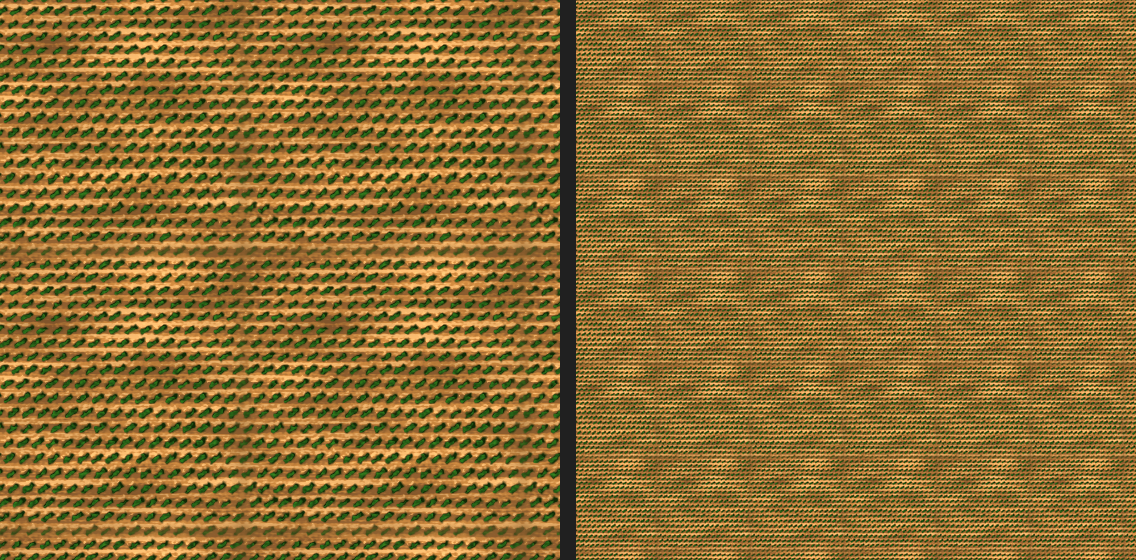
Left, the tile; right, the same tile 3 across and 3 down.
This texture is drawn by a three.js fragment shader. Its source:

```glsl
// Aerial view of a planted field: rows of slanted green bushes on streaked tan soil.
varying vec2 vUv;

#define PATCHES 2.0               // identical field patches across and down
#define COUNT vec2(19.0, 20.0)    // bushes across, rows down, per patch
#define BUSH_RADIUS 0.145
#define SHADE_RADIUS 0.17
#define SOFT 0.055                // edge softness, in row heights
#define JITTER 0.08
#define RAGGED 0.14
#define SEAM vec2(0.868, 0.105)   // worn strips inside each patch
#define SEAM_WIDTH vec2(0.030, 0.022)
#define TAU 6.2831853

const vec3 PALE = vec3(0.92, 0.69, 0.41);
const vec3 TAN = vec3(0.78, 0.52, 0.24);
const vec3 BROWN = vec3(0.58, 0.38, 0.19);
const vec3 OLIVE = vec3(0.37, 0.30, 0.13);
const vec3 GREEN = vec3(0.15, 0.38, 0.09);
const vec3 DARK = vec3(0.06, 0.16, 0.02);

vec2 hash2(vec2 p) {
  vec2 s = vec2(dot(p, vec2(127.1, 311.7)), dot(p, vec2(269.5, 183.3)));
  return fract(sin(s) * 43758.5);
}

float corner(vec2 cell, vec2 f, vec2 o, vec2 period) {
  float a = TAU * hash2(mod(cell + o, period)).x;
  return dot(vec2(cos(a), sin(a)), f - o);
}

// Gradient noise that wraps after one patch, about -0.7 to 0.7
float noise(vec2 uv, vec2 period) {
  vec2 p = uv * period, c = floor(p), f = fract(p);
  vec2 u = f * f * f * (f * (f * 6.0 - 15.0) + 10.0);
  float low = mix(corner(c, f, vec2(0.0), period), corner(c, f, vec2(1.0, 0.0), period), u.x);
  float high = mix(corner(c, f, vec2(0.0, 1.0), period), corner(c, f, vec2(1.0), period), u.x);
  return mix(low, high, u.y);
}

float segment(vec2 p, vec2 a, vec2 b) {
  vec2 d = b - a;
  return length(p - a - d * clamp(dot(p - a, d) / dot(d, d), 0.0, 1.0));
}

float fill(float d) { return 1.0 - smoothstep(-SOFT, SOFT, d); }

void main() {
  vec2 uv = fract(vUv * PATCHES);

  // Row grid with slowly varying spacing and ragged edges
  vec2 g = uv * COUNT;
  g.y += 0.2 + 0.25 * cos(TAU * (uv.y - 0.15)) + 0.06 * noise(uv, vec2(3.0, 10.0));
  float height = fract(g.y);
  vec2 rag = vec2(noise(uv, vec2(61.0, 67.0)), noise(uv + 0.37, vec2(67.0, 61.0)));
  vec2 ragged = g + RAGGED * rag;

  // Nearest bush, its shadow and the pale clods beside it
  float bush = 9.0, shade = 9.0, clod = 9.0;
  for (int j = -1; j <= 1; j++) {
    float row = floor(ragged.y) + float(j);
    float wrappedRow = mod(row, COUNT.y);
    float x = ragged.x + hash2(vec2(wrappedRow, 7.0)).x;
    for (int i = -1; i <= 1; i++) {
      float col = floor(x) + float(i);
      vec2 rnd = hash2(vec2(mod(col, COUNT.x), wrappedRow) + 3.0);
      vec2 q = vec2(x - col, ragged.y - row) - 0.5 - JITTER * (rnd - 0.5);
      q.x *= COUNT.y / COUNT.x;
      float size = mix(0.85, 1.1, rnd.y);
      vec2 foot = vec2(-0.27, -0.16) * size, tip = vec2(0.25, 0.18) * size;
      bush = min(bush, segment(q + vec2(0.02, 0.03), foot, tip * 0.65) - BUSH_RADIUS * size);
      shade = min(shade, segment(q - vec2(0.02, 0.01), foot, tip) - SHADE_RADIUS * size);
      clod = min(clod, segment(q - vec2(-0.22, 0.29), foot * 0.6, tip) - 0.13);
    }
  }

  // Soil: a lit ridge above each row, long furrow streaks and crumbs
  float streak = noise(uv, vec2(3.0, 79.0)) + 0.7 * noise(uv + 0.2, vec2(9.0, 127.0));
  float crumb = noise(uv, vec2(71.0, 109.0));
  float broad = noise(uv, vec2(3.0, 7.0)) + 0.7 * noise(uv + 0.6, vec2(2.0, 20.0));
  float light = 0.42 + 0.32 * cos(TAU * (height - 0.95));
  light += 0.60 * streak + 0.34 * crumb + 0.30 * broad;
  light += 0.26 * fill(clod) * (0.6 + crumb);
  vec3 soil = mix(BROWN, TAN, smoothstep(0.15, 0.60, light));
  soil = mix(soil, PALE, smoothstep(0.62, 0.95, light));
  soil = mix(soil, PALE * 1.08, 0.8 * fill(clod) * smoothstep(0.20, 0.40, crumb + 0.3 * broad));
  soil *= 1.0 + 0.16 * broad;

  // Worn strips where the planting blurs
  vec2 away = abs(fract(uv - SEAM + 0.5) - 0.5) / SEAM_WIDTH;
  vec2 worn = exp(-away * away);
  float wear = clamp(0.38 * worn.x + 0.65 * worn.y, 0.0, 0.8);
  soil = mix(soil, mix(BROWN, OLIVE, 0.4), 0.65 * wear);

  // Plants: soft olive rim, dark shadow, then green leaves
  float cover = 1.0 - wear;
  vec3 color = mix(soil, OLIVE, 0.8 * cover * (1.0 - smoothstep(-0.02, 0.12, shade)));
  color = mix(color, mix(DARK, OLIVE, wear), (0.4 + 0.6 * cover) * fill(shade + 0.03));
  vec3 leaf = GREEN * (1.0 + 0.5 * crumb + 0.3 * rag.x);
  color = mix(color, leaf, cover * fill(bush + 0.035 + 0.14 * rag.y));

  gl_FragColor = vec4(clamp(color, 0.0, 1.0), 1.0);
}
```
